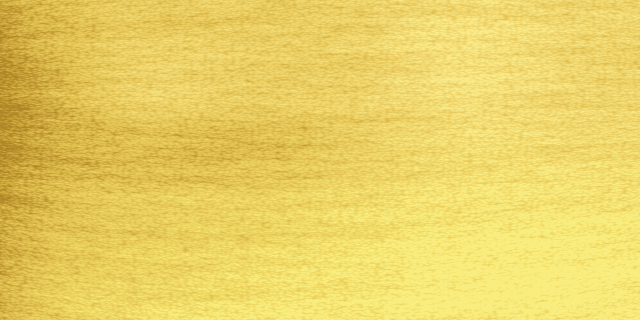
Give the GLSL for this texture, as a WebGL 1 fragment shader.

```glsl
precision highp float;
uniform vec2 u_resolution;

const vec3 DEEP_GOLD = vec3(0.69, 0.53, 0.15);
const vec3 DARK_GOLD = vec3(0.78, 0.63, 0.22);
const vec3 WARM_GOLD = vec3(0.86, 0.73, 0.29);
const vec3 MID_GOLD = vec3(0.91, 0.80, 0.36);
const vec3 LIGHT_GOLD = vec3(0.945, 0.86, 0.42);
const vec3 PALE_GOLD = vec3(0.975, 0.925, 0.51);
const vec3 SHEEN_TINT = vec3(0.004, -0.01, 0.045);

const float BASE_TONE = 0.51;
const float TONE_SLOPE = 0.10;
const float BEND_LOW = 0.08;
const float BEND_HIGH = -0.035;
const float BEND_CENTRE = 1.1;

// Cells per canvas height, along and across the brush strokes
const vec2 FLECK_CELLS = vec2(62.0, 165.0);
const vec2 STREAK_CELLS = vec2(17.0, 95.0);
const vec2 STROKE_CELLS = vec2(3.5, 48.0);
const float FLECK_GAIN = 0.52;
const float STREAK_GAIN = 0.30;
const float STROKE_GAIN = 0.20;
const float BAND_GAIN = 0.035;
const float MEAN_DISTANCE = 0.46;

vec2 hash2(vec2 cell) {
  vec2 k = vec2(dot(cell, vec2(127.1, 311.7)), dot(cell, vec2(269.5, 183.3)));
  return fract(sin(k) * 43758.5);
}

// Cellular noise centred on zero, positive near the cell points
float cellular(vec2 q) {
  vec2 cell = floor(q);
  vec2 local = fract(q);
  float nearest = 4.0;
  for (int j = -1; j <= 1; j++) {
    for (int i = -1; i <= 1; i++) {
      vec2 offset = vec2(float(i), float(j));
      vec2 d = offset + hash2(cell + offset) - local;
      nearest = min(nearest, dot(d, d));
    }
  }
  return MEAN_DISTANCE - sqrt(nearest);
}

float glow(vec2 p, vec2 centre, vec2 radius) {
  vec2 d = (p - centre) / radius;
  return exp(-dot(d, d));
}

// Broad light and shade over the sheet
float sheetTone(vec2 p) {
  float tone = BASE_TONE + TONE_SLOPE * (p.x - 1.0);
  tone += 0.42 * glow(p, vec2(1.60, 0.12), vec2(0.75, 0.36));
  tone += 0.25 * glow(p, vec2(1.45, 0.85), vec2(0.26, 0.30));
  tone += 0.18 * glow(p, vec2(0.46, 0.75), vec2(0.22, 0.13));
  tone += 0.22 * glow(p, vec2(0.60, 0.00), vec2(0.65, 0.17));
  tone -= 0.27 * glow(p, vec2(0.72, 0.53), vec2(0.45, 0.10));
  tone -= 0.32 * glow(p, vec2(0.00, 0.65), vec2(0.30, 0.30));
  return tone - 0.34 * exp(-p.x / 0.13);
}

// Coordinates that follow the curved brush strokes
vec2 strokeSpace(vec2 p) {
  float bend = mix(BEND_LOW, BEND_HIGH, smoothstep(0.2, 1.0, p.y));
  float reach = p.x - BEND_CENTRE;
  return vec2(p.x, p.y - bend * reach * reach);
}

// Layered sines for soft bands along the strokes
float bands(vec2 s) {
  float sum = sin(s.y * 37.0 + 1.7 * sin(s.x * 2.3));
  sum += 0.8 * sin(s.y * 71.0 + 2.1 * sin(s.x * 3.1 + 1.0));
  sum += 0.6 * sin(s.y * 133.0 + 2.6 * sin(s.x * 4.7 + 2.0));
  return sum;
}

vec3 goldRamp(float tone) {
  float t = tone * 4.0;
  vec3 colour = mix(DEEP_GOLD, DARK_GOLD, clamp(t + 1.0, 0.0, 1.0));
  colour = mix(colour, WARM_GOLD, clamp(t, 0.0, 1.0));
  colour = mix(colour, MID_GOLD, clamp(t - 1.0, 0.0, 1.0));
  colour = mix(colour, LIGHT_GOLD, clamp(t - 2.0, 0.0, 1.0));
  return mix(colour, PALE_GOLD, clamp(t - 3.0, 0.0, 1.0));
}

void main() {
  vec2 p = gl_FragCoord.xy / u_resolution.y;
  vec2 s = strokeSpace(p);

  // Brushed grain, from fine flecks to long strokes
  float grain = FLECK_GAIN * cellular(s * FLECK_CELLS);
  grain += STREAK_GAIN * cellular(s * STREAK_CELLS + 19.0);
  grain += STROKE_GAIN * cellular(s * STROKE_CELLS + 47.0);
  grain += BAND_GAIN * bands(s);

  float tone = sheetTone(p) + grain;
  vec3 colour = goldRamp(tone);

  // Paler sheen on the upper part, richer yellow below
  float sheen = smoothstep(0.2, 0.75, p.y) - 0.35;
  colour += SHEEN_TINT * sheen * smoothstep(0.2, 0.8, tone);
  gl_FragColor = vec4(colour, 1.0);
}
```
